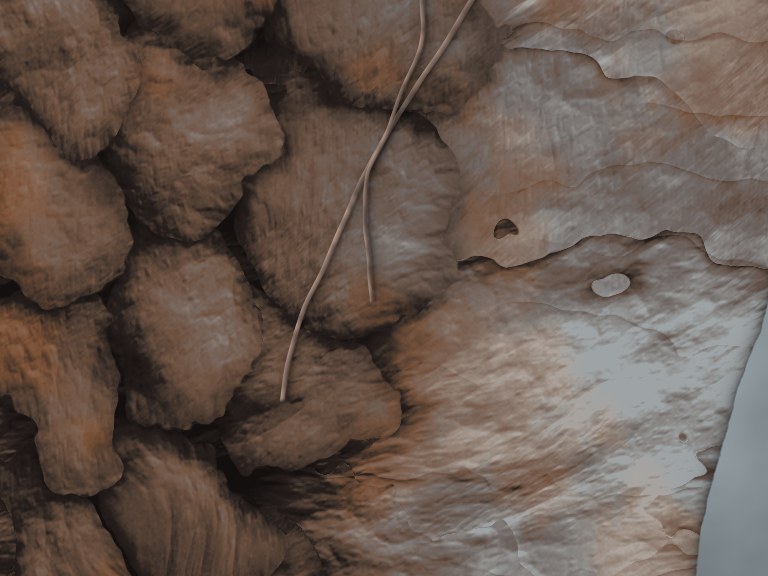
Reproduce this texture procedurally as a Shadertoy shader.

```glsl
// Weathered rock face: brown boulders on the left, a grey ledged wall on the right, hanging roots.

const vec3 PALETTE[6] = vec3[6](
    vec3(0.15, 0.12, 0.11), vec3(0.29, 0.24, 0.21), vec3(0.40, 0.33, 0.29),
    vec3(0.44, 0.41, 0.40), vec3(0.53, 0.52, 0.51), vec3(0.62, 0.64, 0.65));
const vec3 RUST_SHIFT = vec3(0.07, -0.005, -0.055);
const vec3 ROOT_COLOR = vec3(0.49, 0.41, 0.37);
const vec3 PANEL_COLOR = vec3(0.54, 0.58, 0.60);
const vec2 LIGHT_DIR = vec2(0.45, 0.89);
const vec2 BOULDER_RADIUS = vec2(0.135, 0.185);
const float BOULDER_TONE = 2.0;   // tones run from 0 (darkest) to 5 (palest)
const float GAP_TONE = 1.0;
const float WALL_TONE = 3.35;
const float RELIEF_GAIN = 32.0;
const float RELIEF_STEP = 0.006;
const float LEDGE_FREQ = 3.2;
const float EDGE = 0.0022;

float hash(vec2 p) { return fract(sin(dot(p, vec2(127.1, 311.7))) * 43758.55); }

float noise(vec2 p) {
    vec2 i = floor(p), f = fract(p);
    f = f * f * (3.0 - 2.0 * f);
    return mix(mix(hash(i), hash(i + vec2(1, 0)), f.x),
               mix(hash(i + vec2(0, 1)), hash(i + vec2(1, 1)), f.x), f.y);
}

mat2 rotation(float a) { return mat2(cos(a), -sin(a), sin(a), cos(a)); }

float fbm(vec2 p) {
    float sum = 0.0, amp = 0.5;
    for (int i = 0; i < 5; i++) {
        sum += amp * noise(p);
        p = rotation(0.6) * p * 2.03 + 7.3;
        amp *= 0.5;
    }
    return sum / 0.97;
}

// Creased height field, stretched along the given angle
float relief(vec2 p, float angle, vec2 stretch, vec2 seed) {
    vec2 q = rotation(angle) * p * stretch + seed;
    q += 0.8 * vec2(noise(q * 0.7 + 3.1), noise(q * 0.7 + 8.4));
    float sum = 0.0, amp = 0.5;
    for (int i = 0; i < 5; i++) {
        float n = noise(q);
        sum += amp * mix(n, abs(2.0 * n - 1.0), 0.45);
        q = rotation(0.25) * q * 2.05 + 5.7;
        amp *= 0.5;
    }
    return sum;
}

// Broken ledges: x is the tone change, y the index of the layer
vec2 ledge(vec2 p, float freq, float seed) {
    float s = freq * (p.y + 0.08 * p.x) + 2.2 * fbm(p * 2.3 + seed) + 0.25 * noise(p * 16.0 + seed);
    float layer = floor(s), f = fract(s), soft = EDGE * freq;
    float strength = smoothstep(0.3, 0.65, noise(vec2(p.x * 4.0, layer * 5.3 + seed)));
    float below = (exp(-20.0 * (1.0 - f)) * 2.3 + exp(-5.0 * (1.0 - f)) * 0.6) * smoothstep(0.0, soft, 1.0 - f);
    float lip = 0.6 * exp(-14.0 * f) * smoothstep(0.0, soft, f);
    return vec2((lip - below) * strength, layer);
}

void mainImage(out vec4 fragColor, in vec2 fragCoord) {
    vec2 p = fragCoord / iResolution.y;
    vec2 warped = p + 0.24 * (vec2(fbm(p * 4.0), fbm(p * 4.0 + 19.0)) - 0.5);

    // Wall with coarse and fine ledges
    float wallSide = smoothstep(0.38, 0.85, p.x + 0.12 * (p.y - 0.5));
    vec2 coarse = ledge(p, LEDGE_FREQ, 2.0);
    float tone = mix(GAP_TONE, WALL_TONE, wallSide) + coarse.x;
    tone += 0.45 * ledge(p, LEDGE_FREQ * 2.3, 31.0).x;
    tone += 3.0 * (fbm(p * 3.0 + 40.0) - 0.5);
    float angle = mix(0.25, 1.05, step(2.5, coarse.y)) + 0.3 * (hash(vec2(coarse.y, 4.0)) - 0.5);
    vec2 stretch = vec2(4.0, 9.0), seed = vec2(coarse.y * 3.7);
    float onBoulder = 0.0;

    // Overlapping boulders, each casting a soft dark gap on those behind it
    for (int j = 0; j < 4; j++) for (int i = 0; i < 3; i++) {
        vec2 id = vec2(2 - i, j);
        vec2 rnd = vec2(hash(id + 1.7), hash(id + 6.2));
        vec2 center = vec2(0.07 + 0.25 * id.x, 0.04 + 0.3 * id.y + 0.1 * mod(id.x, 2.0)) + 0.09 * (rnd - 0.5);
        center.x += 0.09 * id.x * (center.y - 0.5);
        vec2 radius = BOULDER_RADIUS * (0.8 + 0.4 * rnd.yx);
        vec2 q = abs(rotation(0.2 + 0.6 * rnd.x) * (warped - center) / radius);
        float r = pow(pow(q.x, 2.6) + pow(q.y, 2.6), 1.0 / 2.6);
        float dist = (r - 1.0) * radius.x;
        vec2 side = (p - center) / radius;
        float cover = 1.0 - smoothstep(-EDGE, EDGE, dist);
        float gap = exp(-max(dist, 0.0) / 0.028) * (0.6 + 0.4 * clamp(-side.y, -1.0, 1.0));
        float dome = BOULDER_TONE + 0.8 * (rnd.y - 0.5) + 0.65 * dot(side, LIGHT_DIR) - 1.2 * smoothstep(0.6, 1.05, r);
        dome += 2.5 * (fbm(p * 5.0 + id * 9.0) - 0.5);
        tone = mix(tone - 2.4 * gap, dome, cover);
        onBoulder = max(onBoulder, cover);
        if (dist < 0.0) { angle = 0.5 + rnd.x; stretch = vec2(5.0, 7.5); seed = id * 13.0; }
    }

    // Raking light over the relief, pale mineral bloom, fine grain
    float height = relief(p, angle, stretch, seed);
    float slope = height - relief(p + LIGHT_DIR * RELIEF_STEP, angle, stretch, seed);
    tone += RELIEF_GAIN * slope * mix(1.0, 0.8, onBoulder);
    float bloom = smoothstep(0.52, 0.7, fbm(rotation(0.3) * p * vec2(6.0, 10.0) + 55.0));
    tone += 1.3 * bloom * wallSide * (1.0 - onBoulder) * smoothstep(0.9, 0.2, p.y - 0.3 * (p.x - 0.8));
    tone += 0.35 * (noise(p * 230.0) - 0.5);

    // Tone to colour, with rusty patches
    float k = clamp(tone, 0.0, 4.999);
    int index = int(k);
    vec3 color = mix(PALETTE[index], PALETTE[index + 1], fract(k)) * (1.0 + 0.25 * max(min(tone, 0.0), -2.0));
    float rust = smoothstep(0.5, 0.68, fbm(p * 4.5 + 77.0));
    color += RUST_SHIFT * (0.75 * rust + 0.5 * (1.0 - wallSide)) * smoothstep(0.0, 2.0, tone);

    // Smooth pale panel in the lower right corner
    float panelDist = p.x - 1.207 - 0.126 * pow(p.y / 0.46, 1.5) - 0.025 * (fbm(p * 12.0) - 0.5);
    color *= 1.0 - 0.45 * exp(-abs(panelDist) / 0.012);
    vec3 panel = PANEL_COLOR * (0.85 + 0.3 * fbm(p * 5.0)) * (0.9 + 0.3 * p.y);
    color = mix(color, panel, smoothstep(-EDGE, EDGE, panelDist));

    // Hanging roots with a soft shadow
    for (int i = 0; i < 2; i++) {
        float n = float(i), bottom = 0.3 + 0.17 * n;
        float bend = mix(0.49 + 0.33 * pow(max(p.y - 0.3, 0.0) / 0.7, 1.4),
                         0.64 + 0.09 * smoothstep(0.66, 0.97, p.y), n);
        float across = (p.x - bend - 0.014 * (noise(vec2(p.y * 13.0, n * 8.0)) - 0.5)) * 0.86;
        float width = mix(0.0045, 0.003, n) * (0.6 + 0.5 * p.y);
        float hanging = smoothstep(bottom, bottom + 0.01, p.y);
        color *= 1.0 - 0.4 * hanging * exp(-abs(across - 0.006) / 0.006);
        vec3 root = ROOT_COLOR * (1.0 - 0.3 * across / width) * (0.8 + 0.4 * noise(p * 60.0));
        color = mix(color, root, hanging * (1.0 - smoothstep(width - 0.001, width + 0.001, abs(across))));
    }
    fragColor = vec4(clamp(color, 0.0, 1.0), 1.0);
}
```
